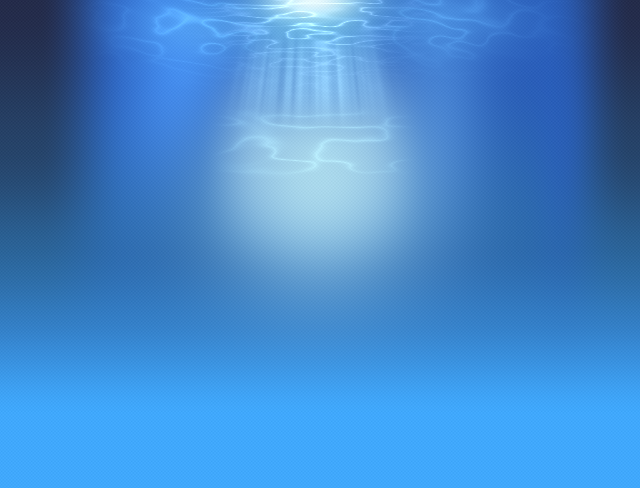
Give the GLSL for this background, as a WebGL 2 fragment shader.

```glsl
#version 300 es
precision highp float;
// Underwater light: a bright surface, soft shafts and a pale glow over deep blue.

#define MESH_CELLS 192.0
#define MESH_STRENGTH 0.022
#define RIPPLE_STRENGTH 0.30
#define RAY_STRENGTH 0.22
#define GLOW_CENTER vec2(0.50, 0.37)
#define GLOW_COLOR vec3(0.69, 0.87, 0.93)
#define SHALLOW_COLOR vec3(0.25, 0.66, 0.99)
#define NIGHT_COLOR vec3(0.14, 0.17, 0.29)

uniform vec2 u_resolution;
out vec4 outColor;

float hash(vec2 p) {
    vec3 q = fract(vec3(p.xyx) * 0.1031);
    q += dot(q, q.yzx + 33.33);
    return fract((q.x + q.y) * q.z);
}

float noise(vec2 p) {
    vec2 cell = floor(p), f = fract(p);
    f = f * f * (3.0 - 2.0 * f);
    return mix(mix(hash(cell), hash(cell + vec2(1, 0)), f.x),
               mix(hash(cell + vec2(0, 1)), hash(cell + vec2(1, 1)), f.x), f.y);
}

float fbm(vec2 p) {
    float sum = 0.0, weight = 0.5;
    for (int i = 0; i < 4; i++) {
        sum += weight * noise(p);
        p = mat2(1.6, 0.5, -0.5, 1.6) * p + 7.3;
        weight *= 0.5;
    }
    return sum;
}

// Thin bright crests where warped noise crosses its middle value.
float crests(vec2 p) {
    p += 1.4 * vec2(fbm(p * 0.6), fbm(p * 0.6 + 19.0));
    return pow(1.0 - min(abs(noise(p) - 0.5) * 2.0, 1.0), 5.0);
}

// Gaussian spot with separate horizontal and vertical radii.
float spot(vec2 p, vec2 center, vec2 radius) {
    vec2 d = (p - center) / radius;
    return exp(-dot(d, d));
}

// Soft window that is one between a and b.
float band(float x, float a, float b, float soft) {
    return smoothstep(a - soft, a + soft, x) * (1.0 - smoothstep(b - soft, b + soft, x));
}

// Vertical gradient of the water, dark at the sides and open in the middle.
vec3 water(vec2 p) {
    vec3 side = mix(NIGHT_COLOR, vec3(0.15, 0.27, 0.42), smoothstep(0.0, 0.36, p.y));
    side = mix(side, vec3(0.17, 0.40, 0.61), smoothstep(0.30, 0.56, p.y));
    vec3 inner = mix(vec3(0.16, 0.36, 0.72), vec3(0.17, 0.41, 0.67), smoothstep(0.1, 0.5, p.y));
    vec3 color = mix(side, inner, band(p.x, 0.13, 0.92, 0.07));
    color = mix(color, vec3(0.21, 0.52, 0.81), smoothstep(0.50, 0.73, p.y));
    return mix(color, SHALLOW_COLOR, smoothstep(0.66, 0.86, p.y));
}

// Broad shafts to the left and right of the centre.
vec3 addShafts(vec3 color, vec2 p) {
    float leftAxis = 0.285 - 0.16 * abs(p.y - 0.12);
    float left = spot(p, vec2(leftAxis, 0.12), vec2(0.085, 0.24));
    float right = spot(p, vec2(0.69, 0.18), vec2(0.07, 0.25));
    color = mix(color, vec3(0.27, 0.57, 0.97), 0.85 * left);
    color = mix(color, vec3(0.29, 0.54, 0.86), 0.65 * right);
    return mix(color, vec3(0.16, 0.37, 0.74), 0.6 * spot(p, vec2(0.88, 0.25), vec2(0.04, 0.25)));
}

// Pale pool of light with squarer upper shoulders and a wide lower halo.
vec3 addGlow(vec3 color, vec2 p) {
    float column = band(p.x, 0.36, 0.62, 0.055) * band(p.y, 0.20, 0.43, 0.14);
    float halo = spot(p, GLOW_CENTER + vec2(0.0, 0.04), vec2(0.18, 0.22));
    color = mix(color, vec3(0.48, 0.72, 0.91), 0.65 * halo);
    color = mix(color, vec3(0.59, 0.76, 0.90), 0.62 * column);
    return mix(color, GLOW_COLOR, 0.88 * spot(p, GLOW_CENTER, vec2(0.13, 0.17)));
}

// Bright opening, its fanning rays and the rippled sheets of water.
vec3 addSurface(vec3 color, vec2 p) {
    float fan = (p.x - 0.49) / (0.6 + p.y);
    float streak = noise(vec2(fan * 75.0, 2.0)) * 0.6 + noise(vec2(fan * 150.0, 8.0)) * 0.4;
    float rays = band(fan, -0.13, 0.13, 0.06) * band(p.y, 0.07, 0.22, 0.06);
    color = mix(color, vec3(0.50, 0.74, 0.94), 0.6 * rays);
    color += RAY_STRENGTH * rays * (streak - 0.35) * vec3(0.9, 1.0, 0.75);

    float wings = spot(p, vec2(0.32, 0.05), vec2(0.11, 0.07))
                + 0.7 * spot(p, vec2(0.69, 0.04), vec2(0.13, 0.07));
    float wingWaves = crests(vec2(p.x * 22.0 + p.y * 12.0, p.y * 48.0 - p.x * 14.0));
    color = mix(color, vec3(0.37, 0.69, 0.98), 0.55 * wings);
    color += RIPPLE_STRENGTH * 0.55 * wings * wingWaves * vec3(0.6, 0.9, 0.8);

    float opening = spot(p, vec2(0.49, 0.0), vec2(0.10, 0.10));
    float openWaves = crests(vec2(p.x * 28.0, p.y * 110.0));
    color = mix(color, vec3(0.53, 0.84, 0.99), min(opening * 1.15, 1.0));
    color += RIPPLE_STRENGTH * opening * (openWaves * 1.5 - 0.3);
    color = mix(color, vec3(0.96, 1.0, 1.0), 0.9 * spot(p, vec2(0.49, 0.0), vec2(0.06, 0.035)));

    float sheet = band(p.x, 0.36, 0.62, 0.035) * band(p.y, 0.235, 0.35, 0.02);
    float sheetWaves = crests(vec2(p.x * 16.0, p.y * 45.0 + 5.0));
    return color + RIPPLE_STRENGTH * 0.38 * sheet * sheetWaves * vec3(0.7, 0.9, 0.7);
}

void main() {
    vec2 uv = gl_FragCoord.xy / u_resolution;
    vec2 p = vec2(uv.x, 1.0 - uv.y); // depth grows downward from the surface
    vec3 color = addSurface(addGlow(addShafts(water(p), p), p), p);

    // Fine diagonal mesh over the whole canvas.
    vec2 mesh = cos(6.28318 * MESH_CELLS * gl_FragCoord.xy / u_resolution.x);
    color += MESH_STRENGTH * mesh.x * mesh.y;
    outColor = vec4(clamp(color, 0.0, 1.0), 1.0);
}
```
